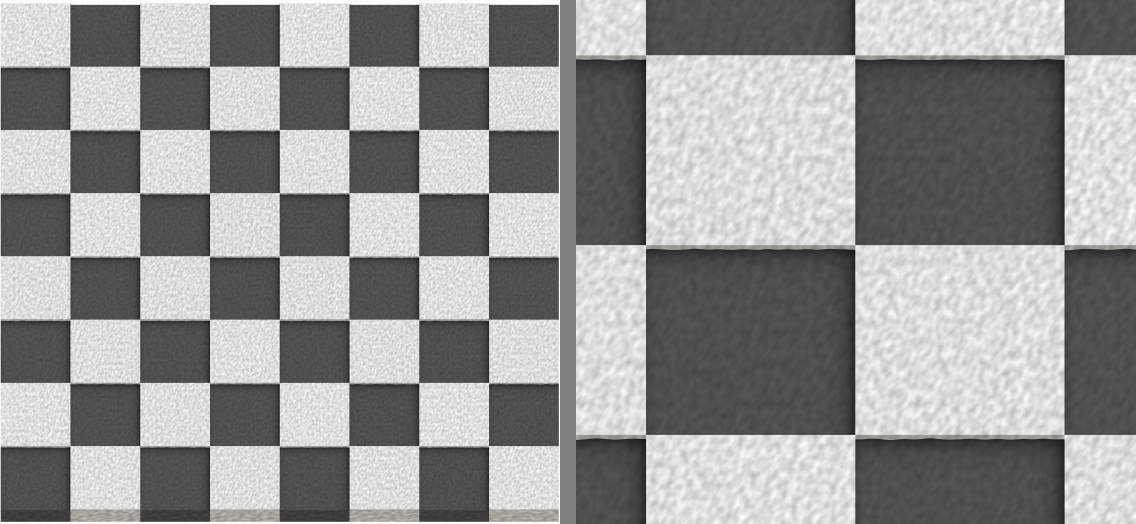
Left, the full canvas; right, a detail of the centre.
Give the GLSL for this pattern, as a WebGL 1 fragment shader.

```glsl
precision highp float;

uniform vec2 u_resolution;

// Layout, in canvas heights, measured from the top left
const vec2 COUNT = vec2(8.0, 8.0);
const vec2 CELL = vec2(0.13313, 0.12070);
const vec2 BOARD_START = vec2(0.0014, 0.0065);
const float BOARD_END = 0.9958;
const float STEP_HEIGHT = 0.0027;   // visible front of each raised light tile

// Shadows cast on the sunken dark tiles
const float SHADOW_SIZE = 0.0055;
const float SHADOW_TOP = 0.50;
const float SHADOW_RIGHT = 0.55;
const float SHADOW_LEFT = 0.18;

// Surface grain
const vec2 GRAIN_FREQ = vec2(190.0, 155.0);
const float LIGHT_GRAIN = 0.15;
const float DARK_GRAIN = 0.045;
const float TILE_VARIATION = 0.012;

const vec3 LIGHT = vec3(0.862, 0.872, 0.862);
const vec3 DARK = vec3(0.302, 0.312, 0.308);
const vec3 STEP_FACE = vec3(0.59, 0.59, 0.56);
const vec3 LIGHT_LIP = vec3(0.65, 0.64, 0.61);
const vec3 DARK_LIP = vec3(0.235, 0.235, 0.235);
const vec3 MARGIN = vec3(0.985, 0.99, 0.99);

float hash(vec2 p) {
    return fract(sin(dot(p, vec2(127.1, 311.7))) * 43758.55);
}

vec2 gradient(vec2 p) {
    float angle = 6.2832 * hash(p);
    return vec2(cos(angle), sin(angle));
}

float gradientNoise(vec2 p) {
    vec2 i = floor(p);
    vec2 f = p - i;
    vec2 w = f * f * f * (f * (f * 6.0 - 15.0) + 10.0);
    vec2 e = vec2(1.0, 0.0);
    float a = dot(gradient(i), f);
    float b = dot(gradient(i + e.xy), f - e.xy);
    float c = dot(gradient(i + e.yx), f - e.yx);
    float d = dot(gradient(i + e.xx), f - e.xx);
    return mix(mix(a, b, w.x), mix(c, d, w.x), w.y);
}

// Smooth +1/-1 alternation per cell, switching at inner edges only
vec2 alternate(vec2 grid, float pixel) {
    vec2 edge = clamp(floor(grid + 0.5), vec2(1.0), COUNT - 1.0);
    vec2 side = clamp((grid - edge) * CELL * 2.0 / pixel, -1.0, 1.0);
    return side * (1.0 - 2.0 * mod(edge, 2.0));
}

// Antialiased step
float past(float edge, float x, float pixel) {
    return clamp((x - edge) / pixel + 0.5, 0.0, 1.0);
}

void main() {
    float pixel = 1.0 / u_resolution.y;
    vec2 p = vec2(gl_FragCoord.x, u_resolution.y - gl_FragCoord.y) * pixel;
    vec2 grid = (p - BOARD_START) / CELL;
    vec2 tile = clamp(floor(grid), vec2(0.0), COUNT - 1.0);
    vec2 local = (grid - tile) * CELL;
    vec2 wave = alternate(grid, pixel);
    float light = 0.5 + 0.5 * wave.x * wave.y;

    // Rough stone grain, slightly slanted, with a finer octave
    vec2 slanted = p + vec2(0.3 * p.y, 0.0);
    float grain = gradientNoise(slanted * GRAIN_FREQ)
                + 0.6 * gradientNoise(slanted.yx * GRAIN_FREQ.yx * 1.7 + 37.0);
    float shade = TILE_VARIATION * (hash(tile + 5.0) - 0.5);
    vec3 lightTile = LIGHT + LIGHT_GRAIN * grain + shade;
    vec3 darkTile = DARK + DARK_GRAIN * grain + 0.5 * shade;

    // Soft shadows next to raised neighbours
    float hasTop = step(0.5, tile.y);
    float hasRight = step(tile.x, COUNT.x - 1.5);
    float topFade = exp(-max(local.y - STEP_HEIGHT, 0.0) / SHADOW_SIZE);
    float rightFade = exp(-max(CELL.x - local.x, 0.0) / SHADOW_SIZE);
    float leftFade = exp(-max(local.x, 0.0) * 2.0 / SHADOW_SIZE);
    darkTile *= (1.0 - SHADOW_TOP * hasTop * topFade)
              * (1.0 - SHADOW_RIGHT * hasRight * rightFade)
              * (1.0 - SHADOW_LEFT * leftFade);

    // Thin, uneven front faces above the dark tiles
    float wobble = 0.0012 * gradientNoise(p * vec2(80.0, 8.0));
    float face = hasTop * (1.0 - past(STEP_HEIGHT + wobble, local.y, pixel));
    darkTile = mix(darkTile, STEP_FACE + 0.12 * grain, face);
    vec3 color = mix(darkTile, lightTile, light);

    // Front lip below the last row, with streaked grain
    float lipLight = 0.5 - 0.5 * wave.x;
    if (mod(COUNT.y, 2.0) > 0.5) lipLight = 1.0 - lipLight;
    float streaks = gradientNoise(vec2(p.x * 90.0, p.y * 230.0 + p.x * 25.0));
    vec3 lip = mix(DARK_LIP + 0.05 * streaks, LIGHT_LIP + 0.16 * streaks, lipLight);
    float lipStart = BOARD_START.y + COUNT.y * CELL.y + 0.5 * STEP_HEIGHT * (1.0 - lipLight);
    color = mix(color, lip, past(lipStart, p.y, pixel));

    // Pale margin; sunken tiles begin a little lower
    float top = BOARD_START.y + STEP_HEIGHT * (1.0 - light);
    float right = BOARD_START.x + COUNT.x * CELL.x;
    float board = past(top, p.y, pixel) * (1.0 - past(BOARD_END, p.y, pixel))
                * past(BOARD_START.x, p.x, pixel) * (1.0 - past(right, p.x, pixel));
    gl_FragColor = vec4(mix(MARGIN, color, board), 1.0);
}
```
